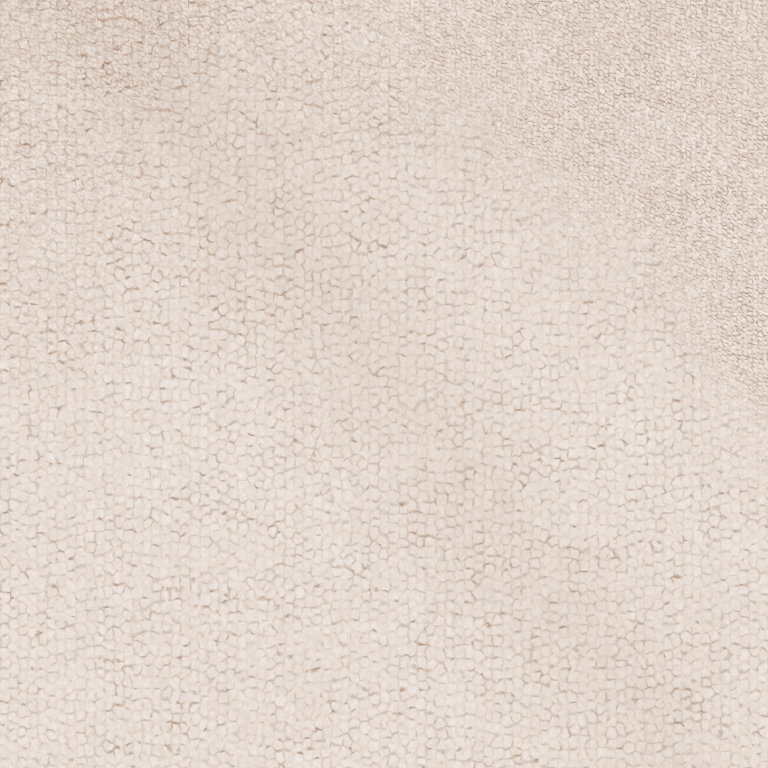
Reproduce this texture procedurally as a WebGL 2 fragment shader.

```glsl
#version 300 es
precision highp float;
// Pale woven cloth: columns of jittered Voronoi knots parted by broken tan seams.
// A finer, grainier weave takes over toward the upper right, and soft diagonal
// folds shade the whole. One tone value is finally mapped to a tan-to-cream ramp.

uniform vec2 u_resolution;
out vec4 fragColor;

vec2 hash2(vec2 p) {
  vec3 q = fract(vec3(p.xyx) * vec3(0.1031, 0.1030, 0.0973));
  q += dot(q, q.yzx + 33.33);
  return fract((q.xx + q.yz) * q.zy);
}

float noise(vec2 p) {
  vec2 cell = floor(p), f = fract(p);
  f = f * f * (3.0 - 2.0 * f);
  float low = mix(hash2(cell).x, hash2(cell + vec2(1, 0)).x, f.x);
  float high = mix(hash2(cell + vec2(0, 1)).x, hash2(cell + vec2(1, 1)).x, f.x);
  return mix(low, high, f.y);
}

float fbm(vec2 p) {
  float sum = 0.0, amp = 0.5;
  for (int i = 0; i < 4; i++) {
    sum += amp * noise(p);
    p = p * 2.03 + 17.3;
    amp *= 0.5;
  }
  return sum / 0.9375;
}

// Knot centre of a cell: every column slides by its own amount.
vec2 knot(vec2 id) {
  vec2 jitter = (hash2(id + 40.0) - 0.5) * vec2(0.38, 0.66);
  return id + 0.5 + jitter + vec2(0.0, 0.8 * hash2(vec2(id.x, 7.0)).x - 0.4);
}

// x: distance to the nearest seam, y: how level that seam is, z: knot random.
vec3 weave(vec2 q) {
  vec2 base = floor(q), nearestId = base, nearest = vec2(9.0);
  for (int j = -2; j <= 2; j++)
    for (int i = -1; i <= 1; i++) {
      vec2 id = base + vec2(i, j);
      vec2 d = knot(id) - q;
      if (dot(d, d) < dot(nearest, nearest)) { nearest = d; nearestId = id; }
    }
  float seam = 9.0, level = 0.0;
  for (int j = -2; j <= 2; j++)
    for (int i = -1; i <= 1; i++) {
      vec2 d = knot(nearestId + vec2(i, j)) - q;
      vec2 across = d - nearest;
      if (dot(across, across) < 0.0001) continue;
      vec2 n = normalize(across);
      float dist = dot(0.5 * (d + nearest), n);
      if (dist < seam) { seam = dist; level = abs(n.y); }
    }
  return vec3(seam, level, hash2(nearestId + 91.0).x);
}

// Seam darkness, broken up along its length.
float seamShade(vec3 w, vec2 q, float width) {
  float line = 1.0 - smoothstep(0.0, width, w.x);
  float broken = smoothstep(0.25, 0.8, noise(q * 2.3 + 5.0));
  return line * (0.2 + 0.8 * broken) * mix(0.5, 1.0, w.y);
}

void main() {
  float side = min(u_resolution.x, u_resolution.y);
  vec2 p = gl_FragCoord.xy / side;
  float px = 1.0 / side;
  vec2 fray = vec2(noise(p * 170.0), noise(p * 170.0 + 60.0)) - 0.5;
  vec2 warped = p + 0.003 * (vec2(noise(p * 26.0), noise(p * 26.0 + 60.0)) - 0.5) + 0.004 * fray;

  // Where the weave turns fine: upper right, weaker on the top and left edges
  float wobble = (fbm(p * 7.0) - 0.5) * 0.25;
  float corner = smoothstep(1.34, 1.60, p.x + p.y + wobble);
  float top = 0.6 * smoothstep(0.72, 1.0, p.y + wobble);
  float left = 0.5 * smoothstep(0.4, 0.0, p.x) * smoothstep(0.4, 0.8, p.y + wobble);
  float fine = max(corner, max(top, left));

  // Coarse knots, with small tan pits where the seams open
  vec2 q = warped * vec2(81.0, 69.0);
  vec3 w = weave(q);
  float patchy = smoothstep(0.3, 0.72, fbm(p * vec2(13.0, 18.0) + 31.0));
  float seams = seamShade(w, q, max(0.21, 98.0 * px));
  float pits = seams * smoothstep(0.62, 0.9, noise(q * 1.7 + 77.0));
  float coarseTone = 0.03 * smoothstep(0.0, 0.4, w.x) + 0.05 * (w.z - 0.5)
    - seams * mix(0.31, 0.46, patchy) - 0.45 * pits;

  // Fine slanted weave
  vec2 r = (p + 0.003 * fray) * vec2(150.0, 165.0);
  r.y += 0.4 * r.x;
  vec3 v = weave(r);
  float fineSeams = seamShade(v, r, max(0.32, 160.0 * px));
  float fineTone = 0.12 * (v.z - 0.5) - fineSeams * mix(0.55, 0.8, patchy) + 0.03;

  // Fibre grain, drawn out along the vertical threads
  float grain = noise(p * vec2(380.0, 270.0)) - 0.5;
  float fleck = noise(p * 210.0 + 23.0) - 0.5;
  float thread = noise(p * vec2(120.0, 22.0) + 9.0) - 0.5;

  // Soft folds: a dark diagonal valley, a dimmer top and a bright lower left
  float bend = (fbm(p * 3.0 + 3.0) - 0.5) * 0.2;
  float valley = exp(-pow((p.x + 0.72 * p.y - 0.87 + bend) / 0.13, 2.0));
  float shade = 0.085 * valley + 0.06 * smoothstep(0.35, 1.0, p.y)
    + 0.02 * corner + 0.06 * (fbm(p * 5.0 + 50.0) - 0.5);

  float tone = 0.965 + coarseTone * (1.0 - 0.9 * corner) + fineTone * fine - shade
    + grain * mix(0.14, 0.30, fine) + fleck * mix(0.08, 0.15, fine) + thread * 0.05;
  vec3 color = mix(vec3(0.70, 0.59, 0.51), vec3(0.92, 0.88, 0.85), clamp(tone, -0.1, 1.12));
  fragColor = vec4(color, 1.0);
}
```
